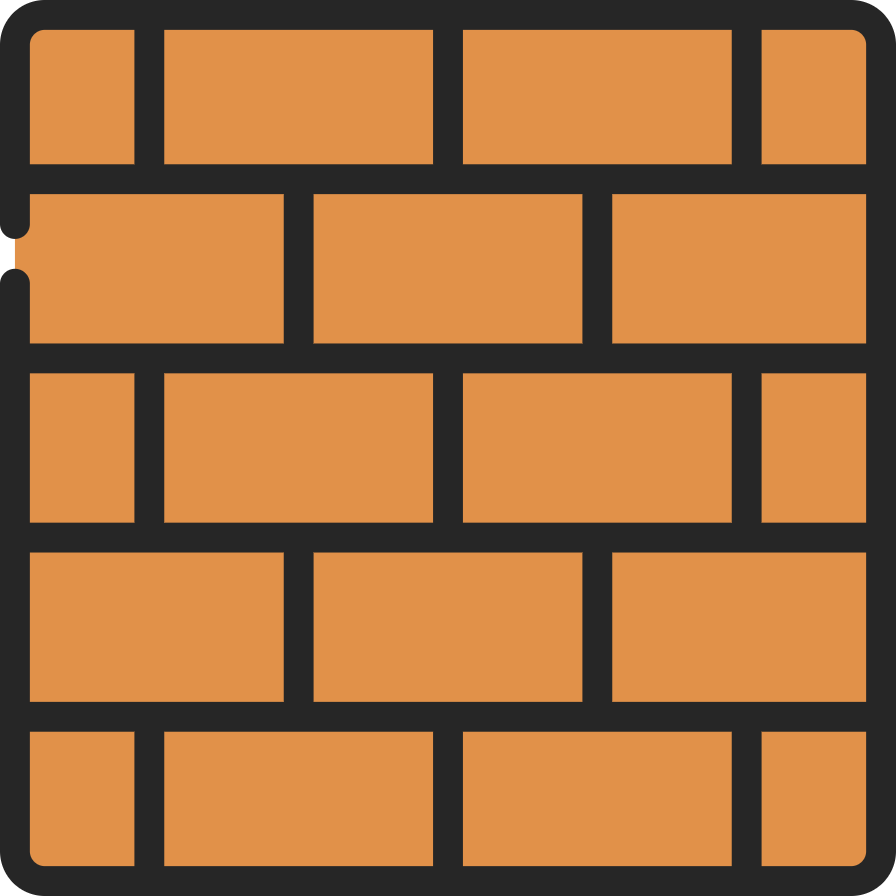
This pattern is drawn by a three.js fragment shader. Its source:

```glsl
// A flat brick wall: five courses in running bond inside a thick rounded frame,
// with one round-capped break in the frame on the left edge.
// Distance functions give the frame and joints; all lines are 1/30 wide.
varying vec2 vUv;

const float HALF_LINE = 1.0 / 60.0;

float coverage(float dist) {
  float pixel = max(fwidth(vUv.x), fwidth(vUv.y));
  return clamp(0.5 - dist / pixel, 0.0, 1.0);
}

float roundedBox(vec2 p, vec2 halfSize, float radius) {
  vec2 q = abs(p) - halfSize + radius;
  return length(max(q, 0.0)) + min(max(q.x, q.y), 0.0) - radius;
}

// Signed distance to the mortar lines between bricks
float mortarJoints(vec2 p) {
  float course = floor(p.y * 5.0);
  float shift = 0.5 * mod(course, 2.0);
  float bed = abs(fract(p.y * 5.0 + 0.5) - 0.5) / 5.0;
  float upright = abs(fract(p.x * 3.0 + shift) - 0.5) / 3.0;
  // Joints begin beneath the frame, leaving the break clear
  return max(min(bed, upright) - HALF_LINE, 0.025 - p.x);
}

// Signed distance to the frame stroke, broken between two round caps
float frameStroke(vec2 p, float outline) {
  vec2 fromCap = vec2(p.x - HALF_LINE, abs(p.y - 43.0 / 60.0) - 1.0 / 30.0);
  bool inBreak = fromCap.y < 0.0 && p.x < 0.5;
  return (inBreak ? length(fromCap) : abs(outline)) - HALF_LINE;
}

void main() {
  vec3 brick = vec3(0.882, 0.569, 0.286);
  vec3 mortar = vec3(0.149);

  // The wall fills up to the centre line of the frame
  float outline = roundedBox(vUv - 0.5, vec2(0.5 - HALF_LINE), 1.0 / 30.0);

  vec3 wall = mix(brick, mortar, coverage(mortarJoints(vUv)));
  vec3 color = mix(vec3(1.0), wall, coverage(outline));
  color = mix(color, mortar, coverage(frameStroke(vUv, outline)));

  gl_FragColor = vec4(color, 1.0);
}
```
